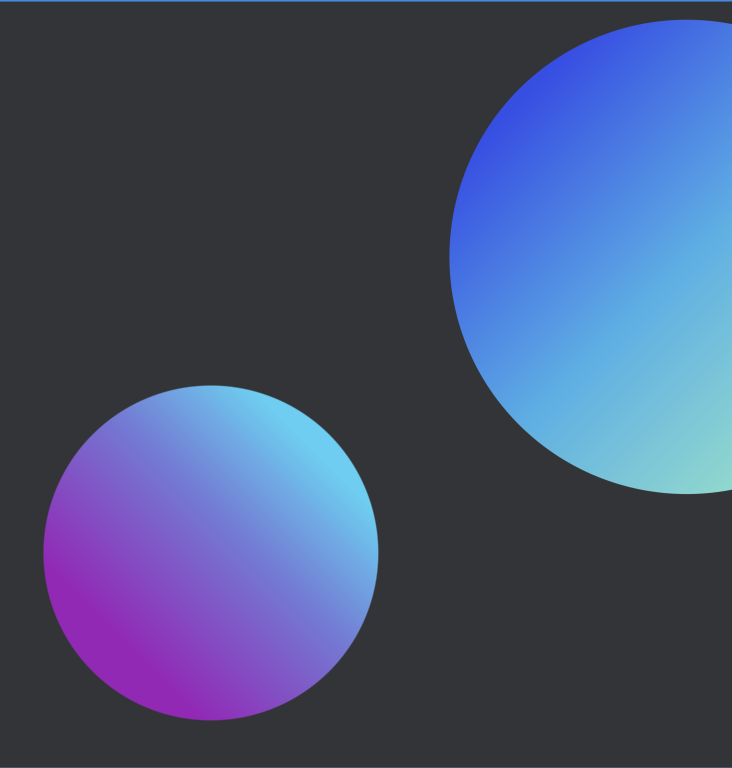
This background is drawn by a Shadertoy shader. Its source:

```glsl
// Two gradient discs on a flat charcoal ground, with thin border lines.
// Discs are circle distance functions; each is filled by a three-stop
// diagonal gradient. Lengths are in units of the canvas height.

const vec3 GROUND = vec3(0.200, 0.204, 0.216);

// Large disc: blue at upper left to mint at lower right
const vec2  LARGE_CENTER = vec2(0.8940, 0.6655);
const float LARGE_RADIUS = 0.3088;
const vec2  LARGE_AXIS   = vec2(0.7071, -0.7071);
const vec3  LARGE_STOPS  = vec3(-0.97, 0.02, 1.0);
const vec3  ROYAL_BLUE   = vec3(0.215, 0.305, 0.885);
const vec3  SKY_BLUE     = vec3(0.375, 0.685, 0.890);
const vec3  MINT         = vec3(0.610, 0.880, 0.790);

// Small disc: purple at lower left to cyan at upper right
const vec2  SMALL_CENTER = vec2(0.2746, 0.2800);
const float SMALL_RADIUS = 0.2180;
const vec2  SMALL_AXIS   = vec2(0.7071, 0.7071);
const vec3  SMALL_STOPS  = vec3(-0.75, 0.20, 0.87);
const vec3  PURPLE       = vec3(0.570, 0.160, 0.710);
const vec3  PERIWINKLE   = vec3(0.450, 0.485, 0.830);
const vec3  CYAN         = vec3(0.430, 0.805, 0.940);
const float SMALL_SOFTNESS = 0.0012;

// Border lines
const vec3  TOP_LINE     = vec3(0.270, 0.540, 0.890);
const vec3  BOTTOM_LINE  = vec3(0.270, 0.340, 0.430);
const float TOP_WIDTH    = 0.0020;
const float BOTTOM_WIDTH = 0.0013;

// Blend three colours; stops holds their places along the axis
vec3 gradient(float t, vec3 stops, vec3 first, vec3 middle, vec3 last) {
    float lower = clamp((t - stops.x) / (stops.y - stops.x), 0.0, 1.0);
    float upper = clamp((t - stops.y) / (stops.z - stops.y), 0.0, 1.0);
    return mix(mix(first, middle, lower), last, upper);
}

// Coverage of a shape from its signed distance and edge half-width
float coverage(float distance, float halfWidth) {
    return 1.0 - smoothstep(-halfWidth, halfWidth, distance);
}

void mainImage(out vec4 fragColor, in vec2 fragCoord) {
    vec2 p = fragCoord / iResolution.y;
    float pixel = 1.0 / iResolution.y;
    vec3 color = GROUND;

    // Large disc
    vec2 q = (p - LARGE_CENTER) / LARGE_RADIUS;
    vec3 fill = gradient(dot(q, LARGE_AXIS), LARGE_STOPS, ROYAL_BLUE, SKY_BLUE, MINT);
    float edge = (length(q) - 1.0) * LARGE_RADIUS;
    color = mix(color, fill, coverage(edge, 0.7 * pixel));

    // Small disc, with a slightly softer rim
    q = (p - SMALL_CENTER) / SMALL_RADIUS;
    fill = gradient(dot(q, SMALL_AXIS), SMALL_STOPS, PURPLE, PERIWINKLE, CYAN);
    edge = (length(q) - 1.0) * SMALL_RADIUS;
    color = mix(color, fill, coverage(edge, max(0.7 * pixel, SMALL_SOFTNESS)));

    // Border lines
    color = mix(color, TOP_LINE, coverage(1.0 - p.y - TOP_WIDTH, 0.5 * pixel));
    color = mix(color, BOTTOM_LINE, coverage(p.y - BOTTOM_WIDTH, 0.5 * pixel));

    fragColor = vec4(color, 1.0);
}
```
